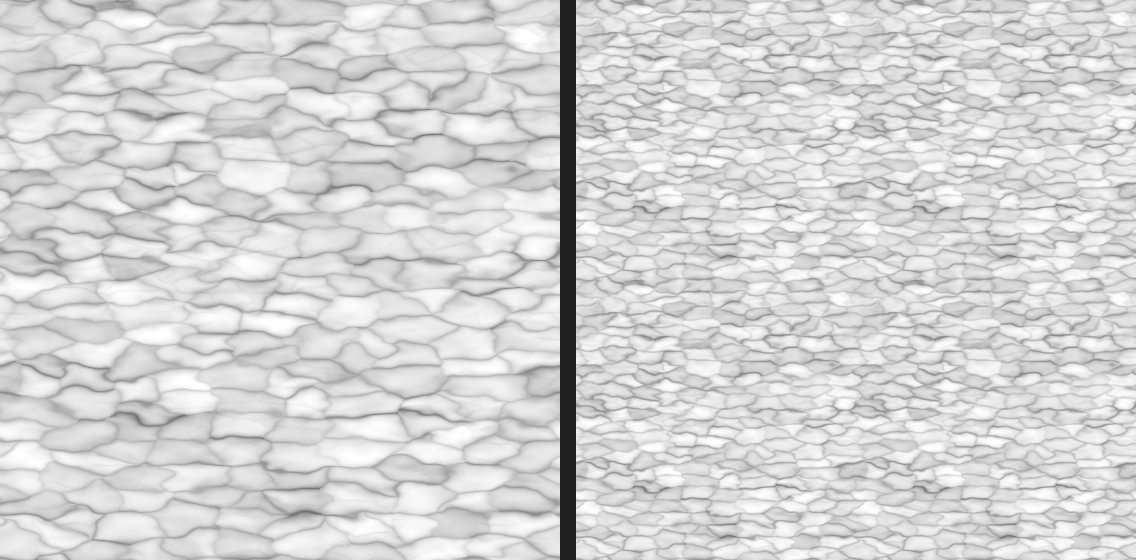
Left, the tile; right, the same tile 2 across and 2 down.
Write a Shadertoy shader that draws this texture.

```glsl
// Pale stacked pebbles: flattened, wavy Voronoi cells with soft grey creases.
// Each cell has its own tone; creases are darker where they run horizontally.
// All lattices wrap on whole periods, so the canvas tiles in both directions.

vec2 hash2(vec2 cell, vec2 period, float seed) {
    uvec2 q = uvec2(mod(cell, period)) + uvec2(uint(seed) * 131u + 7u, uint(seed) * 57u + 3u);
    uint h = q.x * 1597334677u ^ q.y * 3812015801u;
    h = (h ^ (h >> 15)) * 2246822519u;
    h = (h ^ (h >> 13)) * 3266489917u;
    h ^= h >> 16;
    return vec2(h & 65535u, h >> 16) / 65535.0;
}

// Smooth value noise that wraps; uv spans 0..1
float noise(vec2 uv, vec2 period, float seed) {
    vec2 p = uv * period, cell = floor(p), f = p - cell;
    f = f * f * f * (f * (f * 6.0 - 15.0) + 10.0);
    float a = hash2(cell, period, seed).x;
    float b = hash2(cell + vec2(1, 0), period, seed).x;
    float c = hash2(cell + vec2(0, 1), period, seed).x;
    float d = hash2(cell + vec2(1, 1), period, seed).x;
    return mix(mix(a, b, f.x), mix(c, d, f.x), f.y);
}

vec2 site(vec2 cell, vec2 period, float seed) {
    return cell + 0.08 + 0.84 * hash2(cell, period, seed);
}

// Returns blended cell tone, wide crease shade and thin crease line
vec3 pebbles(vec2 p, vec2 period, float seed) {
    vec2 base = floor(p), nearCell = base, nearSite = base;
    float nearest = 1e3, toneSum = 0.0, weightSum = 0.0;
    for (int j = -1; j <= 1; j++)
    for (int i = -1; i <= 1; i++) {
        vec2 cell = base + vec2(i, j);
        vec2 s = site(cell, period, seed);
        float dist = dot(s - p, s - p);
        float weight = exp(-13.0 * dist);
        toneSum += weight * hash2(cell, period, seed + 1.0).x;
        weightSum += weight;
        if (dist < nearest) {
            nearest = dist;
            nearCell = cell;
            nearSite = s;
        }
    }

    // Distance to each border of the nearest cell
    float ownKey = hash2(nearCell, period, seed + 1.0).y;
    float wide = 0.0, thin = 0.0;
    for (int j = -2; j <= 2; j++)
    for (int i = -2; i <= 2; i++) {
        if (i == 0 && j == 0) continue;
        vec2 cell = nearCell + vec2(i, j);
        vec2 s = site(cell, period, seed);
        vec2 normal = normalize(s - nearSite);
        float edge = max(dot(0.5 * (s + nearSite) - p, normal), 0.0);
        edge = sqrt(edge * edge + 0.0004) - 0.01;
        float pairKey = fract(ownKey + hash2(cell, period, seed + 1.0).y);
        float strength = (0.5 + 0.6 * abs(normal.y)) * (0.6 + 0.7 * pairKey);
        wide = max(wide, strength * exp(-7.0 * edge));
        thin = max(thin, strength * exp(-19.0 * edge));
    }
    return vec3(toneSum / weightSum, wide, thin);
}

void mainImage(out vec4 fragColor, in vec2 fragCoord) {
    vec2 uv = fragCoord / iResolution.xy;

    // Wavy outlines
    vec2 wave = vec2(noise(uv, vec2(20, 46), 11.0), noise(uv, vec2(22, 44), 12.0)) - 0.5;
    vec2 ripple = vec2(noise(uv, vec2(44, 90), 13.0), noise(uv, vec2(46, 92), 14.0)) - 0.5;
    vec2 warp = 0.36 * wave + 0.12 * ripple;

    vec3 large = pebbles(uv * vec2(10, 24) + warp, vec2(10, 24), 21.0);
    vec3 small = pebbles(uv * vec2(13, 29) + warp, vec2(13, 29), 31.0);

    // Lumpy surface and patches of deeper shade
    float lumps = 0.65 * noise(uv, vec2(18, 44), 41.0) + 0.35 * noise(uv, vec2(37, 83), 42.0);
    float depth = 0.65 + 0.7 * noise(uv, vec2(7, 15), 43.0);
    float faint = smoothstep(0.25, 0.8, noise(uv, vec2(9, 19), 44.0));

    float grey = 0.927 + 0.13 * (large.x - 0.5) + 0.11 * (lumps - 0.5);
    grey -= depth * (0.16 * large.y + 0.13 * large.z);
    grey += 0.04 * (small.x - 0.5) - 0.06 * faint * small.z;
    fragColor = vec4(vec3(clamp(grey, 0.0, 1.0)), 1.0);
}
```
